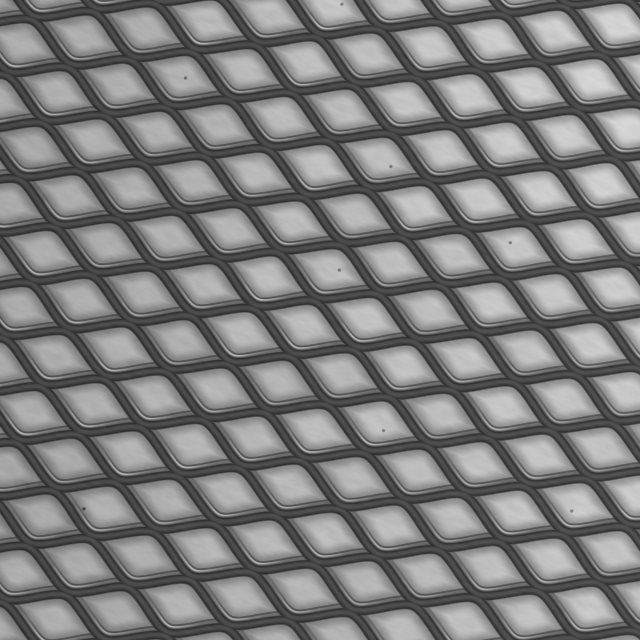
Write a WebGL 1 fragment shader that draws this texture.

```glsl
precision highp float;
// Grey expanded-metal mesh: slanted wavy strands with bevelled lower rims over a softly lit backing.

uniform vec2 u_resolution;

#define ORIGIN vec2(0.5147, 0.5760)     // centre of one opening
#define ALONG vec2(0.07747, -0.03184)   // half diagonal of an opening, along the strands
#define ACROSS vec2(0.01966, 0.04355)   // half diagonal of an opening, across the strands
#define SWING 0.42                      // wave height of a strand
#define SHARPNESS 0.80                  // 0 = cosine wave, 1 = zigzag
#define UPPER_WIDTH 0.165               // strand half width above an opening
#define LOWER_WIDTH 0.135               // strand half width below an opening
#define BEVEL_WIDTH 0.255               // outer limit of the lower bevel
#define SOFTNESS 0.035
#define SPECK_RATE 0.06

const float PI = 3.14159265;

float cross2(vec2 a, vec2 b) { return a.x * b.y - a.y * b.x; }

vec2 hash2(vec2 p) {
  p = vec2(dot(p, vec2(127.1, 311.7)), dot(p, vec2(269.5, 183.3)));
  return fract(sin(p) * 43758.547);
}

float gradientCorner(vec2 cell, vec2 offset, vec2 f) {
  return dot(hash2(cell + offset) * 2.0 - 1.0, f - offset);
}

float gradientNoise(vec2 p) {
  vec2 i = floor(p), f = fract(p);
  vec2 w = f * f * f * (f * (f * 6.0 - 15.0) + 10.0);
  float low = mix(gradientCorner(i, vec2(0.0), f), gradientCorner(i, vec2(1.0, 0.0), f), w.x);
  float high = mix(gradientCorner(i, vec2(0.0, 1.0), f), gradientCorner(i, vec2(1.0), f), w.x);
  return mix(low, high, w.y);
}

// Rounded triangle wave of period 2 and its slope
vec2 strandWave(float u) {
  float c = SHARPNESS * cos(PI * u);
  float slope = -PI * SHARPNESS * sin(PI * u) / sqrt(1.0 - c * c);
  return vec2(asin(c), slope) * SWING / asin(SHARPNESS);
}

// Height of the centreline of strand k; neighbouring strands mirror each other
float strandHeight(float k, float wave) {
  return k + 0.5 + wave * (1.0 - 2.0 * mod(k, 2.0));
}

void main() {
  vec2 uv = gl_FragCoord.xy / u_resolution;

  // Lattice coordinates with slight hand-stretched irregularity
  vec2 p = uv - ORIGIN;
  vec2 q = vec2(cross2(p, ACROSS), cross2(ALONG, p)) / cross2(ALONG, ACROSS);
  q += 0.035 * vec2(gradientNoise(q * 0.6), gradientNoise(q * 0.6 + 37.0));

  // Strands above and below this point, and distances to them
  vec2 wave = strandWave(q.x);
  float k = floor(q.y);
  float row = k + step(strandHeight(k, wave.x), q.y);
  float aspect = length(ACROSS) / length(ALONG);
  float tilt = inversesqrt(1.0 + pow(aspect * wave.y, 2.0));
  float upper = (strandHeight(row, wave.x) - q.y) * tilt;
  float lower = (q.y - strandHeight(row - 1.0, wave.x)) * tilt;

  // Position inside the opening and its random identity
  float column = floor((q.x - row + 1.0) * 0.5);
  vec2 local = vec2(q.x - row - 2.0 * column, q.y - row);
  vec2 id = vec2(column, row);
  vec2 random = hash2(id + 5.3);

  // Backing: light from the upper right, dim edges, faint mottling
  float light = 0.665 + 0.10 * uv.x + 0.07 * uv.x * uv.y + 0.03 * (random.x - 0.5);
  float inner = min(upper - UPPER_WIDTH, lower - BEVEL_WIDTH);
  float shade = light * mix(0.72, 1.0, smoothstep(-0.02, 0.42, inner));
  shade += 0.045 * gradientNoise(q * vec2(2.2, 3.4) + 11.0);
  shade += 0.025 * gradientNoise(q * vec2(6.0, 9.0) + 71.0);

  // Occasional dark speck
  vec2 speckAt = (hash2(id + 19.7) - 0.5) * vec2(0.7, 0.8);
  float speck = length((local - speckAt) * vec2(1.0, aspect));
  shade -= 0.28 * step(1.0 - SPECK_RATE, random.y) * (1.0 - smoothstep(0.015, 0.045, speck));

  // Bevel with a glint at its lower left bend
  float glint = exp(-pow((lower - 0.20) / 0.032, 2.0)) * exp(-pow((local.x + 0.02) / 0.36, 2.0));
  float bevel = 0.37 + 0.06 * light + 0.05 * gradientNoise(q * 5.0);
  bevel += glint * (0.20 + 0.12 * random.x);
  shade = mix(bevel, shade, smoothstep(-SOFTNESS, SOFTNESS, lower - BEVEL_WIDTH));

  // Thin dark rim line, faint on the left side
  float rim = 1.0 - smoothstep(0.008, 0.05, abs(lower - BEVEL_WIDTH - 0.01));
  shade *= 1.0 - rim * mix(0.12, 0.32, smoothstep(-0.6, 0.1, local.x));

  // Dark strand with a paler crown
  float profile = min(upper / UPPER_WIDTH, lower / LOWER_WIDTH);
  float body = mix(0.305, 0.19, smoothstep(0.1, 0.9, profile));
  body += 0.02 * (uv.x - 0.5) + 0.03 * gradientNoise(q * vec2(3.0, 8.0) + 23.0);
  float edge = min(upper - UPPER_WIDTH, lower - LOWER_WIDTH);
  shade = mix(body, shade, smoothstep(-SOFTNESS, SOFTNESS, edge));

  gl_FragColor = vec4(vec3(clamp(shade, 0.0, 1.0)), 1.0);
}
```
